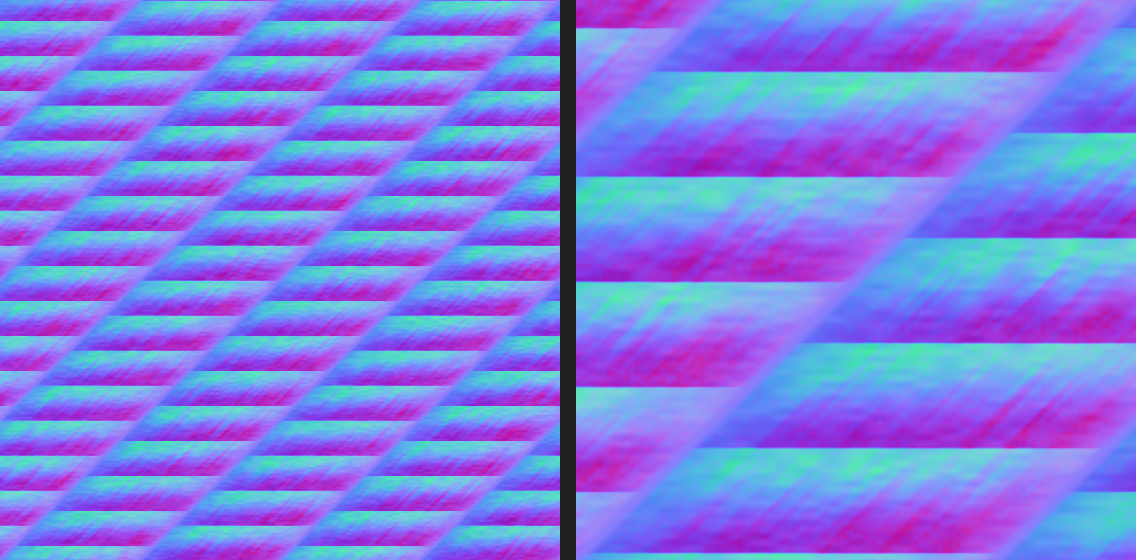
Left, the full canvas; right, a detail of the centre.
Give the GLSL for this texture map, as a three.js fragment shader.

```glsl
// Tangent-space normal map of twisted rope: four diagonal strands across, each cut
// into sixteen horizontal segments up the tile, with alternate strands shifted.
// A surface slope is built per segment, combed by wrapped noise, then encoded as RGB.
varying vec2 vUv;

float hash(vec2 cell) {
  return fract(sin(dot(cell, vec2(127.1, 311.7))) * 43758.5453);
}

// Value noise whose lattice wraps after a whole number of cells
float wrapNoise(vec2 p, vec2 period) {
  vec2 i = floor(p);
  vec2 f = fract(p);
  f = f * f * (3.0 - 2.0 * f);
  vec2 lo = mod(i, period);
  vec2 hi = mod(i + 1.0, period);
  return mix(mix(hash(lo), hash(vec2(hi.x, lo.y)), f.x),
             mix(hash(vec2(lo.x, hi.y)), hash(hi), f.x), f.y);
}

// Fibres drawn out along the rising diagonal
float fibres(vec2 p, float across, float along) {
  vec2 q = vec2(across * (p.x - p.y), along * (p.x + p.y));
  return wrapNoise(q, vec2(across, along)) - 0.5;
}

void main() {
  vec2 p = vUv;

  // Position across the diagonal strand, 0 at its left edge and 1 at its right
  float strand = 4.0 * (p.x - p.y) + 4.0;
  float u = fract(strand);
  float isEven = 1.0 - mod(floor(strand), 2.0);

  // Height inside the segment, 1 at its top, with a softened step between rows
  float drop = fract(16.0 * (1.0 - p.y) - 0.583 * isEven);
  float t = min(1.0 - drop, drop / 0.04);

  // Combed fibres, strongest where the segment turns over
  float comb = fibres(p, 120.0, 8.0) + 0.8 * fibres(p + 0.37, 232.0, 14.0);
  float turn = 0.25 + 3.0 * t * (1.0 - t);

  // Rounded slope: sideways over the strand, up and down over the segment
  float body = smoothstep(0.0, 0.2, u) * smoothstep(1.0, 0.86, u);
  float roll = smoothstep(0.1, 0.86, t + 0.2 * (0.5 - u)) * 2.0 - 1.0;
  float fade = roll > 0.0 ? 1.0 - 0.6 * smoothstep(0.6, 1.0, u)
                          : 1.0 - 0.4 * smoothstep(0.4, 0.0, u);
  float lift = roll * fade * mix(0.35, 1.0, body);
  vec2 slope = vec2(0.54 * (u - 0.5) - 0.22 * lift, 0.66 * lift);
  slope += vec2(0.34, -0.36) * comb * turn * body;

  // Short horizontal threads and fine grain
  float threads = wrapNoise(p * vec2(72.0, 256.0), vec2(72.0, 256.0)) - 0.5;
  float grain = wrapNoise(p * 360.0, vec2(360.0)) - 0.5;
  slope += vec2(0.08, 0.2) * threads + vec2(0.16, -0.12) * grain;

  // Narrow flat groove between neighbouring strands
  float edge = min(u, 1.0 - u);
  slope = mix(vec2(0.1, -0.02), slope, smoothstep(0.0, 0.035, edge));

  float facing = sqrt(max(1.0 - 1.1 * dot(slope, slope), 0.12));
  gl_FragColor = vec4(0.5 + 0.5 * vec3(slope, facing * 0.97), 1.0);
}
```
